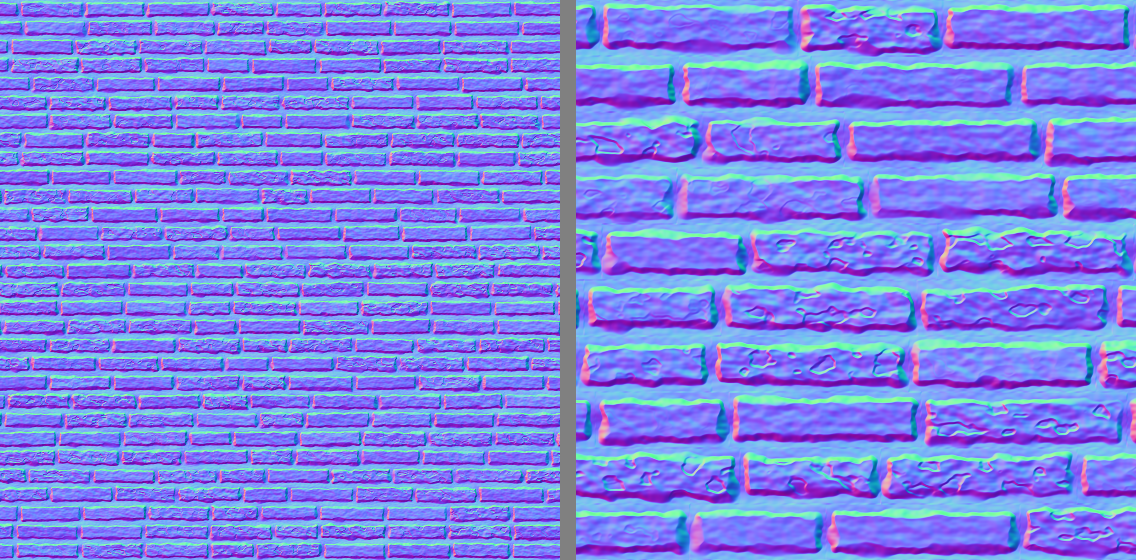
Left: the whole. Right: its middle third, enlarged.
This texture map is drawn by a Shadertoy shader. Its source:

```glsl
// Tangent-space normal map of an old wall of long thin bricks in rough mortar.
// A height field (bevelled bricks, chips, gradient noise) is differentiated,
// and its slopes are packed as colour. All lengths are in units of one row.

#define ROWS 30.0          // courses up the canvas
#define BRICK_PITCH 3.44   // long brick plus its joint
#define LONG_BRICKS 8.0    // long bricks per course, plus one short one
#define HALF_HEIGHT 0.33   // half thickness of a brick
#define HEAD_GAP 0.13      // half width of the upright joints
#define BEVEL 0.05         // half width of a crisp brick edge
#define LIFT 0.31          // how far bricks stand out of the mortar
#define FACE_TILT 0.13     // mean outward lean of the brick faces
#define MORTAR_SAG 0.066   // slump of the mortar between courses
#define ROUGHNESS 0.066    // relief of the brick face
#define CHIP_DEPTH 0.09    // depth of gouges in worn bricks
#define UNDULATION 0.10    // broad swells of the whole wall

const float TAU = 6.28319;

float hash(vec2 p) {
    vec3 p3 = fract(p.xyx * 0.1031);
    p3 += dot(p3, p3.yzx + 33.33);
    return fract((p3.x + p3.y) * p3.z);
}

float cornerRamp(vec2 cell, vec2 offset) {
    float angle = TAU * hash(cell);
    return dot(vec2(cos(angle), sin(angle)), offset);
}

float gradientNoise(vec2 p) {
    vec2 i = floor(p), f = fract(p), e = vec2(0, 1);
    vec2 u = f * f * f * (f * (f * 6.0 - 15.0) + 10.0);
    return mix(
        mix(cornerRamp(i, f), cornerRamp(i + e.yx, f - e.yx), u.x),
        mix(cornerRamp(i + e, f - e), cornerRamp(i + 1.0, f - 1.0), u.x), u.y);
}

// Position of upright joint i along a course; the end joints stay fixed.
float jointX(float row, float i) {
    if (i < 0.5) return 0.0;
    float x = ROWS - (LONG_BRICKS + 1.0 - i) * BRICK_PITCH;
    float loose = i > LONG_BRICKS + 0.5 ? 0.0 : 0.3;
    return x + loose * (hash(vec2(i + 3.0, row + 61.0)) - 0.5);
}

float roundedBox(vec2 p, vec2 halfSize, float radius) {
    vec2 d = abs(p) - halfSize + radius;
    return length(max(d, 0.0)) + min(max(d.x, d.y), 0.0) - radius;
}

float wallHeight(vec2 p) {
    float row = mod(floor(p.y), ROWS);
    float y = fract(p.y) - 0.5;

    // Shift each course in a loose half bond, then find the brick.
    float start = ROWS * (0.36 + 0.057 * mod(row, 2.0)
                + 0.2 * (hash(vec2(row, 7.0)) - 0.5));
    float x = mod(p.x - start, ROWS);
    float shortPitch = ROWS - LONG_BRICKS * BRICK_PITCH;
    float i = max(floor((x - shortPitch) / BRICK_PITCH) + 1.0, 0.0);
    if (x < jointX(row, i)) i -= 1.0;
    else if (x >= jointX(row, i + 1.0)) i += 1.0;
    float left = jointX(row, i), right = jointX(row, i + 1.0);

    // Per-brick character: size, skew, protrusion, lean and wear.
    vec2 id = vec2(i, row);
    float wear = hash(id + 11.0);
    float lift = LIFT * mix(0.6, 1.2, hash(id + 23.0));
    vec2 lean = vec2(0.1, 0.26) * (vec2(hash(id + 67.0), hash(id + 71.0)) - 0.5);
    vec2 q = vec2(x - 0.5 * (left + right), y);
    q.y += 0.05 * (hash(id + 37.0) - 0.5) + 0.04 * (hash(id + 41.0) - 0.5) * q.x;
    vec2 halfSize = vec2(0.5 * (right - left) - HEAD_GAP,
                         HALF_HEIGHT + 0.05 * (hash(id + 53.0) - 0.5));

    // Ragged outline: thin above, broad below, worn soft in patches.
    vec2 grain = p + 19.0 * wear;
    float ragged = gradientNoise(grain * vec2(2.2, 3.0));
    float fine = gradientNoise(grain * vec2(6.0, 9.0));
    float d = roundedBox(q, halfSize, 0.06)
            + mix(0.05, 0.12, wear) * ragged + 0.035 * fine;
    float softness = smoothstep(0.0, 0.4, gradientNoise(grain * vec2(1.1, 1.7) + 3.0));
    float bevel = BEVEL * mix(1.2, 0.7, smoothstep(-0.2, 0.2, q.y))
                * (1.0 + 1.6 * softness);
    float brick = 1.0 - smoothstep(-bevel, bevel, d);

    // Brick face with streaks, pits and gouges.
    float coarse = gradientNoise(grain * vec2(2.6, 4.6) + 5.0);
    float face = lift + FACE_TILT * q.y + dot(lean, q)
               + ROUGHNESS * (coarse + 0.4 * fine) * mix(0.6, 1.4, wear);
    face -= CHIP_DEPTH * smoothstep(0.2, 0.9, wear)
          * smoothstep(0.16, 0.36, ragged + 0.5 * coarse + 0.3 * fine);

    // Mortar slumps away from each course top.
    float mortar = MORTAR_SAG * sin(TAU * y)
                 + 0.08 * gradientNoise(p * vec2(0.8, 2.2) + 90.0)
                 + 0.016 * fine;
    float swell = UNDULATION * gradientNoise(p * vec2(0.35, 0.8) + 40.0);
    return mix(mortar, face, brick) + swell;
}

vec3 wallNormal(vec2 p) {
    vec2 e = vec2(0.016, 0.0);
    float slopeX = wallHeight(p + e.xy) - wallHeight(p - e.xy);
    float slopeY = wallHeight(p + e.yx) - wallHeight(p - e.yx);
    return normalize(vec3(0.8 * slopeX, -slopeY, 2.0 * e.x));
}

void mainImage(out vec4 fragColor, in vec2 fragCoord) {
    // Four samples per pixel smooth the edges.
    vec3 normal = vec3(0.0);
    for (int s = 0; s < 4; s++) {
        vec2 jitter = (vec2(s % 2, s / 2) - 0.5) * 0.4;
        normal += wallNormal((fragCoord + jitter) / iResolution.xy * ROWS);
    }
    fragColor = vec4(0.5 + 0.125 * normal + vec3(-0.01, 0.02, 0.0), 1.0);
}
```
